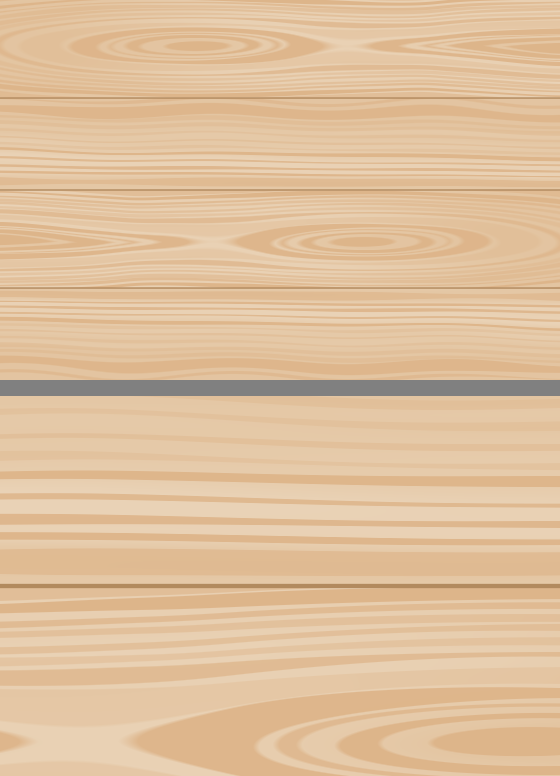
Top: the whole. Bottom: its middle third, enlarged.
Give the GLSL for this texture, as a Shadertoy shader.

```glsl
// Four pale pine planks: a knotted board and a straight-grained board, then
// the same pair turned half a revolution. Each board has a scalar grain field;
// strokes of uneven width are drawn along chosen levels of that field.

const vec3 PALE  = vec3(0.915, 0.825, 0.715);
const vec3 TAN   = vec3(0.890, 0.770, 0.630);
const vec3 GRAIN = vec3(0.868, 0.708, 0.540);
const vec3 SEAM  = vec3(0.700, 0.540, 0.370);
const float KNOT_SHARE = 0.516;  // knotted board's share of a pair's height
const int STROKES = 12;

// Strokes as (field level, half width, strength)
const vec3 KNOT_GRAIN[STROKES] = vec3[STROKES](
    vec3(0.000, 0.041, 1.00), vec3(0.090, 0.016, 1.00), vec3(0.126, 0.004, 0.80),
    vec3(0.172, 0.022, 0.95), vec3(0.235, 0.026, 0.35), vec3(0.300, 0.017, 0.75),
    vec3(0.345, 0.011, 0.45), vec3(0.385, 0.012, 0.60), vec3(0.422, 0.014, 0.55),
    vec3(0.460, 0.010, 0.75), vec3(0.505, 0.020, 1.00), vec3(0.570, 0.025, 0.65));
const vec3 STRAIGHT_GRAIN[STROKES] = vec3[STROKES](
    vec3(0.030, 0.012, 0.70), vec3(0.130, 0.042, 0.90), vec3(0.215, 0.014, 0.45),
    vec3(0.285, 0.019, 0.40), vec3(0.360, 0.014, 0.35), vec3(0.440, 0.019, 0.45),
    vec3(0.510, 0.013, 0.35), vec3(0.575, 0.019, 0.95), vec3(0.660, 0.012, 0.85),
    vec3(0.745, 0.014, 0.90), vec3(0.815, 0.016, 0.95), vec3(0.915, 0.038, 0.65));

float hash(vec2 p) {
    vec3 q = fract(vec3(p.xyx) * 0.1031);
    q += dot(q, q.yzx + 33.33);
    return fract((q.x + q.y) * q.z);
}

float noise(vec2 p) {
    vec2 i = floor(p), f = fract(p);
    f = f * f * (3.0 - 2.0 * f);
    return mix(mix(hash(i), hash(i + vec2(1, 0)), f.x),
               mix(hash(i + vec2(0, 1)), hash(i + vec2(1, 1)), f.x), f.y);
}

float smoothMin(float a, float b, float k) {
    float h = max(k - abs(a - b), 0.0) / k;
    return min(a, b) - 0.25 * h * h * k;
}

// Oval knot on the left, pointed knot at the right edge, a waist between them
float knotField(vec2 uv) {
    float along = smoothMin(0.87 * abs(uv.x - 0.345), 0.55 * abs(uv.x - 1.0), 0.10);
    float sway = 0.035 * (noise(vec2(uv.x * 6.0, uv.y * 2.0 + 5.0)) - 0.5);
    float across = abs(uv.y - 0.475 + sway);
    float power = mix(2.0, 1.3, smoothstep(0.58, 0.78, uv.x));
    vec2 sides = pow(max(vec2(along, across), 1e-4), vec2(power));
    return pow(sides.x + sides.y, 1.0 / power);
}

// Nearly level grain, sagging to the right and rippled near the top
float straightField(vec2 uv) {
    float sag = 0.38 * uv.x * uv.y * (1.0 - uv.y);
    float ripple = 0.035 * cos((uv.x - 0.38) * 16.0) * pow(1.0 - uv.y, 2.0);
    float sway = 0.035 * (noise(vec2(uv.x * 5.0, uv.y * 2.0)) - 0.5);
    return uv.y - sag + ripple + sway;
}

// Lays all strokes over a base colour; blur is one pixel in field units
vec3 drawGrain(vec3 base, vec3 strokes[STROKES], vec2 uv, float field, float blur) {
    vec3 color = base;
    for (int i = 0; i < STROKES; i++) {
        vec3 s = strokes[i];
        float lane = float(i) * 7.31;
        float swell = 0.35 + 1.25 * noise(vec2(uv.x * 4.0 + lane, uv.y * 3.0 + lane));
        float drift = 0.014 * (noise(vec2(uv.x * 3.0, lane)) - 0.5);
        float edge = s.y * swell - abs(field - s.x - drift);
        float cover = clamp(edge / blur + 0.5, 0.0, 1.0);
        color = mix(color, GRAIN, cover * s.z);
    }
    return color;
}

vec3 knottedBoard(vec2 uv, float blur) {
    float field = knotField(uv);
    float tint = 0.85 * smoothstep(0.55, 0.0, uv.x)
               + 0.70 * smoothstep(0.16, 0.04, field)
               + 0.35 * noise(vec2(uv.x * 3.0, field * 14.0));
    vec3 base = mix(PALE, TAN, clamp(tint, 0.0, 1.0));
    return drawGrain(base, KNOT_GRAIN, uv, field, blur);
}

vec3 straightBoard(vec2 uv, float blur) {
    float field = straightField(uv);
    float tint = 1.0 - 0.55 * smoothstep(0.15, 0.5, field)
               - 0.45 * smoothstep(0.56, 0.66, field)
               + 0.70 * smoothstep(0.78, 0.90, field)
               + 0.40 * (noise(vec2(uv.x * 3.0, field * 16.0)) - 0.3);
    vec3 base = mix(PALE, TAN, clamp(tint, 0.0, 1.0));
    return drawGrain(base, STRAIGHT_GRAIN, uv, field, blur);
}

void mainImage(out vec4 fragColor, in vec2 fragCoord) {
    vec2 canvas = fragCoord / iResolution.xy;
    float down = 1.0 - canvas.y;
    float pixel = 1.0 / iResolution.y;

    // Split each half of the canvas into its two boards
    float pairY = fract(down * 2.0);
    bool knotted = pairY < KNOT_SHARE;
    float share = knotted ? KNOT_SHARE : 1.0 - KNOT_SHARE;
    vec2 uv = vec2(canvas.x, (knotted ? pairY : pairY - KNOT_SHARE) / share);
    if (down > 0.5) uv = 1.0 - uv;

    float blur = 2.0 * pixel / share;
    vec3 color = knotted ? knottedBoard(uv, blur) : straightBoard(uv, blur);

    // Dark joints between boards
    float joint = min(abs(pairY - KNOT_SHARE) * 0.5, abs(down - 0.5));
    color = mix(color, SEAM, clamp((0.0019 - joint) / pixel + 0.5, 0.0, 1.0));
    fragColor = vec4(color, 1.0);
}
```
